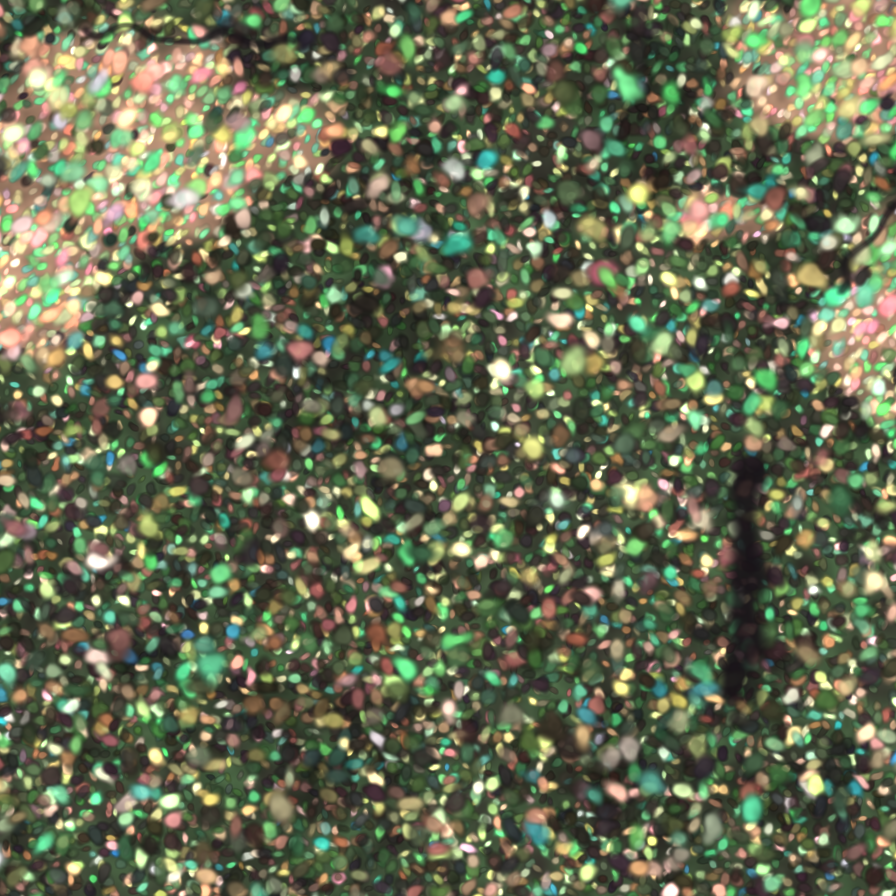
This texture is drawn by a Shadertoy shader. Its source:

```glsl
// Polarised thin section of rock: crowded soft mineral grains with pale patches
#define FINE_CELLS 72.0    // grain cells across the canvas, finest layer
#define LAYER_RATIO 0.82   // cell count ratio from one layer to the next
#define LAYER_THINNING 0.65
#define LAYERS 5
#define EDGE_SOFTNESS 0.55
#define RIM_SHADE 0.50     // brightness at a grain's border
#define HUE_SPREAD 0.42
#define MOTTLE 0.42
#define BROAD_LIGHT 0.60
#define GAIN 1.10
#define PATCH_SLANT 0.85   // grain direction inside pale patches, radians

const vec3 MATRIX = vec3(0.17, 0.16, 0.14);
const vec3 UMBER_BLACK = vec3(0.17, 0.15, 0.14);
const vec3 MOSS = vec3(0.24, 0.33, 0.22);
const vec3 BROWN = vec3(0.48, 0.36, 0.29);
const vec3 OLIVE = vec3(0.64, 0.60, 0.43);
const vec3 CREAM = vec3(0.95, 0.90, 0.70);
const vec3 JADE = vec3(0.38, 0.72, 0.48);
const vec3 TEAL = vec3(0.22, 0.55, 0.56);
const vec3 ROSE = vec3(0.84, 0.66, 0.54);

// Integer hash: three random values per cell and seed
vec3 hash3(vec2 cell, int seed) {
    uvec3 v = uvec3(ivec3(ivec2(cell), seed)) * 1664525u + 1013904223u;
    v.x += v.y * v.z; v.y += v.z * v.x; v.z += v.x * v.y;
    v ^= v >> 16u;
    v.x += v.y * v.z; v.y += v.z * v.x; v.z += v.x * v.y;
    return vec3(v >> 8u) / 16777216.0;
}

float noise(vec2 p, int seed) {
    vec2 i = floor(p), f = fract(p);
    f = f * f * (3.0 - 2.0 * f);
    float low = mix(hash3(i, seed).x, hash3(i + vec2(1, 0), seed).x, f.x);
    float high = mix(hash3(i + vec2(0, 1), seed).x, hash3(i + vec2(1, 1), seed).x, f.x);
    return mix(low, high, f.y);
}

float blob(vec2 p, vec2 center, vec2 radius) {
    return 1.0 - length((p - center) / radius);
}

float segment(vec2 p, vec2 a, vec2 b) {
    vec2 ab = b - a;
    return length(p - a - ab * clamp(dot(p - a, ab) / dot(ab, ab), 0.0, 1.0));
}

// Pale areas at the upper corners and right border
float palePatch(vec2 p) {
    float d = blob(p, vec2(0.12, 0.84), vec2(0.22, 0.14));
    d = max(d, blob(p, vec2(0.01, 0.72), vec2(0.10, 0.15)));
    d = max(d, blob(p, vec2(0.93, 0.94), vec2(0.13, 0.10)));
    d = max(d, blob(p, vec2(1.00, 0.67), vec2(0.08, 0.13)));
    d = max(d, blob(p, vec2(0.82, 0.76), vec2(0.06, 0.04)));
    return smoothstep(-0.1, 0.25, d + 0.7 * (noise(p * 17.0, 71) - 0.5));
}

vec3 pigment(float pick, float pale) {
    if (pick < pale) {
        float t = pick / pale;
        return t < 0.42 ? ROSE : t < 0.70 ? JADE : t < 0.86 ? OLIVE : CREAM;
    }
    float t = (pick - pale) / (1.0 - pale);
    return t < 0.27 ? UMBER_BLACK : t < 0.47 ? MOSS : t < 0.63 ? BROWN
         : t < 0.77 ? OLIVE : t < 0.89 ? CREAM : t < 0.98 ? JADE : TEAL;
}

// Lays one layer of soft, ragged, randomly turned grains over the colour
vec3 layGrains(vec3 color, vec2 uv, float cells, float density, int seed) {
    vec2 p = uv * cells, home = floor(p);
    float wobble = 0.45 * (noise(p * 2.1, seed + 2) - 0.5);
    for (int y = -1; y <= 1; y++)
    for (int x = -1; x <= 1; x++) {
        vec2 cell = home + vec2(x, y);
        vec3 place = hash3(cell, seed), form = hash3(cell, seed + 1);
        if (place.z > density) continue;
        vec2 center = cell + 0.1 + 0.8 * place.xy;
        float pale = 0.88 * palePatch(center / cells);
        float angle = mix(form.x * 3.14159, PATCH_SLANT + form.x - 0.5, step(0.4, pale));
        float c = cos(angle), s = sin(angle);
        vec2 q = mat2(c, -s, s, c) * (p - center);
        float size = mix(0.60, 0.95, form.y), aspect = mix(1.0, 1.9, form.z);
        float d = length(q * vec2(1.0, aspect)) / size;
        d += wobble * smoothstep(0.0, 0.4, d);
        float cover = 1.0 - smoothstep(0.89 - EDGE_SOFTNESS, 0.89, d);
        vec3 tint = hash3(cell, seed + 3);
        vec3 hue = 1.0 + HUE_SPREAD * (hash3(cell, seed + 4) - 0.5);
        float rim = mix(RIM_SHADE, 0.72, pale);
        vec3 grain = pigment(tint.x, pale) * hue * mix(1.10, rim, smoothstep(0.2, 0.85, d));
        color = mix(color, grain, cover * mix(0.65, 1.0, tint.y));
    }
    return color;
}

void mainImage(out vec4 fragColor, in vec2 fragCoord) {
    vec2 uv = fragCoord / iResolution.y;
    float patchy = palePatch(uv);
    vec3 color = mix(mix(MATRIX, MOSS, noise(uv * 30.0, 80)), ROSE * 0.65, patchy);

    // Fine grains first, then fewer and larger ones
    float cells = FINE_CELLS, density = 1.0;
    for (int i = 0; i < LAYERS; i++) {
        color = layGrains(color, uv, cells, density, 10 * i + 1);
        cells *= LAYER_RATIO;
        density *= LAYER_THINNING;
    }

    // Fine mottling, clumps and broad light variation
    float mottle = 0.4 * noise(uv * 110.0, 81) + 0.6 * noise(uv * 55.0, 82) - 0.5;
    float broad = 0.5 * noise(uv * 7.0, 83) + 0.5 * noise(uv * 19.0, 86) - 0.5;
    color *= GAIN * (1.0 + MOTTLE * mottle + BROAD_LIGHT * broad + 0.08 * patchy);

    // Dark upright streak and thin veins
    vec2 warped = uv + 0.022 * (vec2(noise(uv * 28.0, 84), noise(uv * 28.0, 85)) - 0.5);
    float streak = 1.0 - smoothstep(0.006, 0.028, segment(warped, vec2(0.84, 0.47), vec2(0.825, 0.23)));
    float vein = segment(warped, vec2(0.09, 0.97), vec2(0.32, 0.95));
    vein = min(vein, segment(warped, vec2(0.93, 0.68), vec2(1.0, 0.77)));
    float dark = max(0.85 * streak, 0.7 * (1.0 - smoothstep(0.001, 0.009, vein)));
    color = mix(color, vec3(0.09, 0.07, 0.09), dark);

    fragColor = vec4(clamp(color, 0.0, 1.0), 1.0);
}
```
